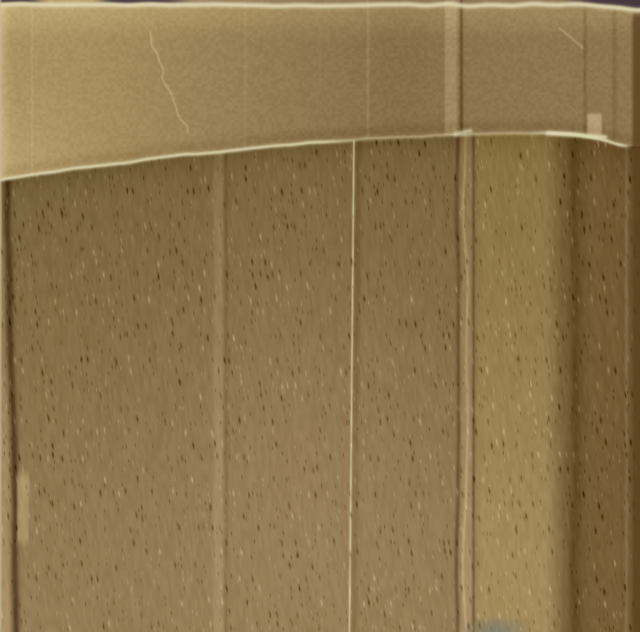
A WebGL 1 fragment shader for this texture:

```glsl
precision highp float;
// A worn cardboard side with a folded flap across its top.
// Soft gradients shade the board; gaussian ridges form folds and torn edges,
// and value noise plus slanted hashed specks supply the paper fibres.

uniform vec2 u_resolution;

const vec3 BODY_TOP = vec3(0.485, 0.405, 0.250);
const vec3 BODY_LOW = vec3(0.580, 0.490, 0.335);
const vec3 FLAP_LEFT = vec3(0.665, 0.570, 0.385);
const vec3 FLAP_RIGHT = vec3(0.550, 0.460, 0.310);
const vec3 CREAM = vec3(0.880, 0.850, 0.710);
const vec3 SHADE = vec3(0.270, 0.180, 0.080);
const vec3 GAP = vec3(0.270, 0.220, 0.240);
const float GRAIN = 0.040;
const float SPECK_DENSITY = 0.22;

float hash(vec2 p) {
  vec3 q = fract(vec3(p.xyx) * 0.1031);
  q += dot(q, q.yzx + 33.33);
  return fract((q.x + q.y) * q.z);
}

float noise(vec2 p) {
  vec2 i = floor(p), f = fract(p);
  f = f * f * (3.0 - 2.0 * f);
  return mix(mix(hash(i), hash(i + vec2(1, 0)), f.x),
             mix(hash(i + vec2(0, 1)), hash(i + vec2(1, 1)), f.x), f.y);
}

float ridge(float d, float width) {
  return exp(-d * d / (width * width));
}

float band(float x, float a, float b, float soft) {
  return smoothstep(a - soft, a + soft, x) * (1.0 - smoothstep(b - soft, b + soft, x));
}

float segment(vec2 p, vec2 a, vec2 b) {
  vec2 d = b - a;
  return length(p - a - d * clamp(dot(p - a, d) / dot(d, d), 0.0, 1.0));
}

// Signed amount of slanted fibre flecks: dark below zero, light above.
float specks(vec2 p, float cells) {
  vec2 g = vec2(p.x + p.y * 0.13, p.y * 0.55) * cells;
  vec2 id = floor(g);
  vec2 centre = 0.3 + 0.4 * vec2(hash(id + 11.3), hash(id + 47.1));
  vec2 d = (fract(g) - centre) / vec2(0.16, 0.27);
  float kind = hash(id + 83.7);
  float present = step(hash(id + 5.9), SPECK_DENSITY);
  return present * exp(-dot(d, d)) * (kind < 0.6 ? -1.0 : 0.75) * (0.5 + hash(id + 29.0));
}

float flapEdge(float x) {
  float wobble = (noise(vec2(x * 35.0, 2.0)) - 0.5) * 0.003;
  return 0.714 + 0.165 * x - 0.09 * x * x - 0.022 * smoothstep(0.88, 1.0, x) + wobble;
}

vec3 body(vec2 p, float edge) {
  float x = p.x, y = p.y;
  vec3 c = mix(BODY_LOW, BODY_TOP, smoothstep(0.0, 0.75, y));
  c += vec3(0.035, 0.025, 0.035) * ridge(x - 0.47, 0.20) * ridge(y - 0.35, 0.3);
  c += vec3(0.065, 0.055, 0.020) * band(x, 0.742, 0.865, 0.018);
  c = mix(c, vec3(0.40, 0.315, 0.165), 0.85 * smoothstep(0.85, 0.905, x));
  c += vec3(0.04, 0.025, 0.025) * band(x, 0.915, 0.975, 0.012);

  // Pressed vertical folds
  float bend = (noise(vec2(y * 9.0, 4.0)) - 0.5) * 0.005;
  c += 0.055 * band(x, 0.334, 0.349, 0.005) - 0.045 * ridge(x - 0.353, 0.004);
  float fold = x - 0.546 - 0.009 * y;
  c -= 0.055 * ridge(fold - 0.007, 0.006);
  c = mix(c, CREAM, (0.5 + 0.2 * noise(vec2(y * 60.0, 8.0))) * ridge(fold, 0.0019));
  c += vec3(0.06, 0.045, 0.045) * band(x, 0.718, 0.737, 0.005);
  c = mix(c, SHADE, 0.45 * ridge(x - 0.715 - bend, 0.0035));
  c = mix(c, SHADE, 0.40 * ridge(x - 0.740, 0.0025));
  c += 0.09 * ridge(x - 0.727 - bend * 2.0, 0.0025);
  c = mix(c, SHADE, 0.35 * ridge(x - 0.898 - bend, 0.007));
  c += 0.07 * ridge(x - 0.979, 0.003);

  // Split left corner with an exposed paper tear
  float groove = 0.013 + 0.012 * (1.0 - smoothstep(0.1, 0.58, y)) + bend;
  c += 0.07 * (1.0 - smoothstep(groove - 0.014, groove, x));
  c = mix(c, SHADE, 0.75 * ridge(x - groove, 0.006));
  float tear = band(x, 0.027, 0.046 - 0.02 * (0.25 - y), 0.003) * band(y, 0.14, 0.25, 0.012);
  c = mix(c, vec3(0.70, 0.61, 0.44), 0.75 * tear);

  float smudge = ridge(x - 0.775, 0.04) * (1.0 - smoothstep(0.005, 0.03, y));
  c = mix(c, vec3(0.50, 0.49, 0.43), 0.8 * smudge);
  c -= 0.075 * exp(-max(edge - y, 0.0) / 0.025);
  c += 0.13 * specks(p, 95.0) + 0.08 * specks(p + 3.7, 145.0);
  return c + (noise(vec2(x * 260.0 + y * 30.0, y * 65.0)) - 0.5) * GRAIN;
}

vec3 flap(vec2 p, float edge) {
  float x = p.x, y = p.y;
  vec3 c = mix(FLAP_LEFT, FLAP_RIGHT, smoothstep(0.0, 0.6, x));
  c += vec3(0.07, 0.065, 0.045) * smoothstep(0.93, 0.985, y);
  c += 0.05 * ridge(x, 0.12) * (1.0 - smoothstep(0.72, 0.9, y));
  c += 0.08 * ridge(x, 0.012) - 0.025 * ridge(x - 0.63, 0.08);

  // Folds, faint vertical lines and a ragged surface crease
  c += 0.085 * band(x, 0.695, 0.714, 0.003);
  c = mix(c, SHADE, 0.50 * ridge(x - 0.721, 0.0028));
  c += 0.025 * (ridge(x - 0.05, 0.002) + ridge(x - 0.383, 0.002));
  c += 0.045 * ridge(x - 0.575, 0.0025) - 0.06 * ridge(x - 0.914, 0.003);
  c -= 0.05 * ridge(x - 0.960, 0.004);
  vec2 q = p + vec2((noise(p * 55.0) - 0.5) * 0.008, 0.0);
  float crease = min(segment(q, vec2(0.235, 0.95), vec2(0.255, 0.875)),
                     segment(q, vec2(0.255, 0.875), vec2(0.293, 0.79)));
  c += 0.085 * ridge(crease, 0.002);
  c += 0.10 * ridge(segment(p, vec2(0.875, 0.955), vec2(0.91, 0.925)), 0.002);
  c += 0.16 * band(x, 0.918, 0.940, 0.003) * band(y, 0.785, 0.820, 0.004);
  return c + (noise(p * 230.0) - 0.5) * GRAIN - 0.04 * ridge(y - edge - 0.012, 0.009);
}

void main() {
  vec2 p = gl_FragCoord.xy / u_resolution;
  float aa = 1.0 / u_resolution.y, edge = flapEdge(p.x);
  vec3 c = mix(body(p, edge), flap(p, edge), smoothstep(edge - aa, edge + aa, p.y));
  // Raw paper along the lower lip
  float lip = 0.8 - 0.4 * band(p.x, 0.53, 0.85, 0.03);
  c = mix(c, CREAM, lip * ridge(p.y - edge, 0.0033) * (1.0 - smoothstep(0.97, 0.99, p.x)));
  c = mix(c, CREAM, 0.8 * ridge(segment(p, vec2(0.857, 0.789), vec2(0.945, 0.783)), 0.004));
  c = mix(c, CREAM, 0.6 * ridge(segment(p, vec2(0.712, 0.788), vec2(0.735, 0.793)), 0.004));
  // Upper rim, dark gaps behind it, and the brown right corner
  float rim = 0.992 - 0.008 * smoothstep(0.90, 1.0, p.x) + (noise(vec2(p.x * 30.0, 7.0)) - 0.5) * 0.004;
  float gap = 1.0 - band(p.x, 0.06, 0.16, 0.02) - 0.8 * band(p.x, 0.28, 0.90, 0.03);
  c = mix(c, GAP, gap * smoothstep(rim, rim + 0.006, p.y));
  c = mix(c, CREAM, 0.85 * ridge(p.y - rim, 0.0045));
  float corner = smoothstep(0.984, 0.993, p.x) * (1.0 - smoothstep(0.97, 0.985, p.y));
  c = mix(c, vec3(0.36, 0.25, 0.14), 0.8 * corner);
  c = mix(c, vec3(0.78, 0.73, 0.60), 0.6 * (1.0 - smoothstep(0.001, 0.004, p.x)));
  gl_FragColor = vec4(clamp(c, 0.0, 1.0), 1.0);
}
```
